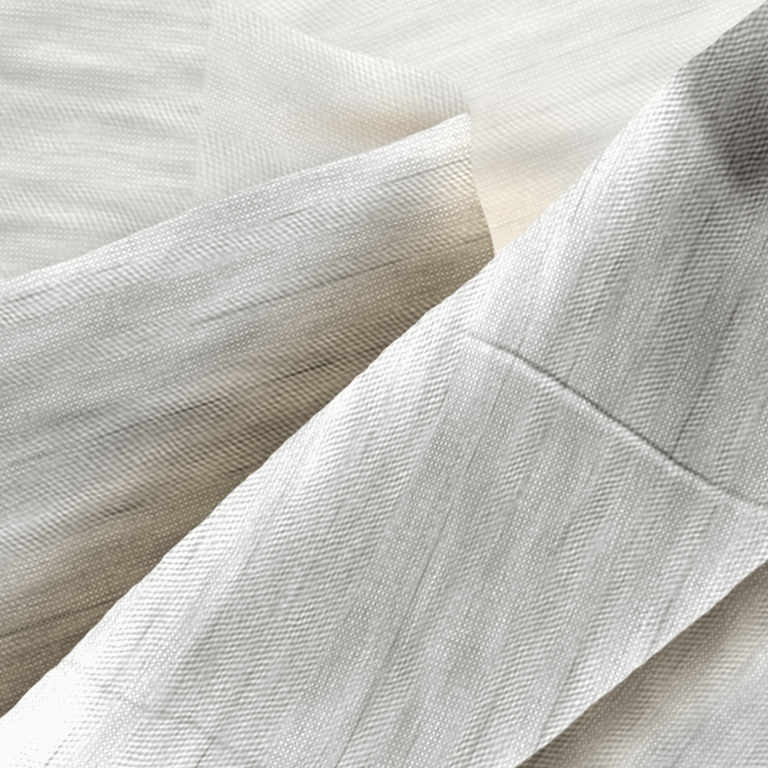
Reproduce this texture procedurally as a WebGL 2 fragment shader.

```glsl
#version 300 es
precision highp float;
// Folded cotton gauze: back cloth, a left fold with an inner flap, a broad front fold.
// Each layer is bounded by an edge line, shaded by distance to that edge, then
// given woven bands, seams and noise wrinkles.
uniform vec2 u_resolution;
out vec4 fragColor;

const vec3 NEUTRAL = vec3(0.995, 1.0, 1.0);
const vec3 WARM = vec3(1.08, 0.99, 0.84);

float corner(vec2 cell, vec2 offset) {
  vec2 h = vec2(dot(cell, vec2(127.1, 311.7)), dot(cell, vec2(269.5, 183.3)));
  return dot(2.0 * fract(sin(h) * 43758.5) - 1.0, offset);
}

// Gradient noise
float noise(vec2 p) {
  vec2 i = floor(p), f = fract(p), e = vec2(0, 1);
  vec2 u = f * f * f * (f * (f * 6.0 - 15.0) + 10.0);
  float low = mix(corner(i, f), corner(i + e.yx, f - e.yx), u.x);
  float high = mix(corner(i + e, f - e), corner(i + 1.0, f - 1.0), u.x);
  return mix(low, high, u.y);
}

float wrinkles(vec2 p) {
  float sum = 0.0, amp = 0.6;
  for (int i = 0; i < 4; i++) {
    sum += amp * noise(p);
    p = 2.0 * p + 3.7;
    amp *= 0.55;
  }
  return sum;
}

float ridge(float d, float width) { return exp(-d * d / (width * width)); }

float glow(vec2 p, float x, float y, float w, float h) {
  return ridge(p.x - x, w) * ridge(p.y - y, h);
}

float cover(float d, float soft) { return smoothstep(-soft, soft, d); }

float smoothMin(float a, float b, float radius) {
  float h = max(radius - abs(a - b), 0.0) / radius;
  return min(a, b) - h * h * radius * 0.25;
}

// Coordinates along (x) and across (y) a thread direction
vec2 threadSpace(vec2 p, float angle) {
  float c = cos(angle), s = sin(angle);
  return vec2(c * p.x + s * p.y, c * p.y - s * p.x);
}

// Uneven bands of plain weave and slanted twill, with loose threads
float weave(vec2 q) {
  q += 0.007 * vec2(noise(q * 12.0), noise(q * 11.0 + 8.0));
  q += 0.0022 * vec2(noise(q * 55.0), noise(q * 60.0 + 5.0));
  vec2 t = q * 905.0;
  float plain = 0.6 * sin(t.x) * sin(t.y) + 0.4 * sin(t.y) + 0.25 * sin(t.x);
  float twill = 0.8 * sin(t.x * 0.75 + t.y * 0.5) + 0.4 * sin(t.y);
  float band = smoothstep(-0.15, 0.2, noise(q * vec2(1.2, 17)));
  float uneven = 0.85 + 0.9 * noise(q * vec2(18, 45));
  return mix(plain, twill, band) * uneven + 0.9 * noise(q * vec2(110, 190));
}

// Thin broken stitch lines along the threads
float seams(vec2 q, float spacing) {
  float y = q.y + 0.01 * noise(q * vec2(3, 9));
  float d = (fract(y / spacing) - 0.5) * spacing;
  return ridge(d, 0.0022) * smoothstep(-0.25, 0.35, noise(q * vec2(16, 9)));
}

// Shadows drift towards beige, highlights stay neutral
vec3 tint(float light, float warmth) {
  float w = warmth + 0.7 * max(0.78 - light, 0.0);
  return clamp(light, 0.2, 0.98) * mix(NEUTRAL, WARM, clamp(w, 0.0, 1.0));
}

vec3 backLeft(vec2 p) {
  vec2 q = threadSpace(p, -0.1);
  float light = 0.85 + 0.27 * wrinkles(q * vec2(4, 22)) + 0.05 * weave(q);
  return tint(light - 0.1 * glow(p, 0.1, 0.89, 0.2, 0.02), 0.12);
}

vec3 backRight(vec2 p) {
  vec2 q = threadSpace(p, 0.34);
  float light = 0.91 + 0.11 * wrinkles(q * vec2(5, 24)) + 0.035 * weave(q);
  light -= 0.1 * glow(p, 0.71, 0.79, 0.11, 0.035) + 0.05 * seams(q, 0.06);
  return tint(light, 0.12 + 0.35 * glow(p, 0.66, 0.72, 0.1, 0.1));
}

vec3 flapCloth(vec2 p, float lip) {
  vec2 q = threadSpace(p, -0.45);
  float hollow = glow(p, 0.52, 0.835, 0.1, 0.025);
  float light = 0.86 - 0.1 * hollow + 0.1 * wrinkles(q * vec2(7, 12));
  return tint(light + 0.06 * exp(-lip * 30.0) + 0.055 * weave(q), 0.12 + 0.5 * hollow);
}

vec3 leftCloth(vec2 p, float top, float gap) {
  vec2 q = threadSpace(p, 0.36 - 0.08 * p.y);
  float light = mix(0.5, 0.71, smoothstep(0.0, 0.26, gap)) + 0.2 * exp(-top * 15.0);
  light += 0.2 * glow(p, 0.61, 0.75, 0.06, 0.09) - 0.09 * glow(p, 0.12, 0.46, 0.2, 0.04);
  light += 0.22 * wrinkles(q * vec2(5, 22)) + 0.11 * weave(q) - 0.14 * seams(q, 0.105);
  return tint(light, 0.8 - 0.75 * smoothstep(0.02, 0.24, gap));
}

vec3 frontCloth(vec2 p, float top, float low) {
  vec2 q = threadSpace(p, 0.9 + 0.24 * smoothstep(0.0, 0.8, p.x));
  float light = mix(0.95, 0.71, smoothstep(0.0, 0.22, top)) + 0.18 * exp(-max(low, 0.0) * 13.0);
  // Dark facet at the upper right, grey flank beneath
  float facet = cover(p.x - 0.89 - 0.55 * max(0.88 - p.y, 0.0), 0.02) * smoothstep(0.68, 0.8, p.y);
  light -= 0.2 * facet + 0.16 * glow(p, 0.97, 0.84, 0.09, 0.13);
  light += 0.17 * glow(p, 0.1, 0.0, 0.3, 0.14) - 0.12 * glow(p, 0.9, 0.58, 0.09, 0.2);
  light += 0.2 * wrinkles(q * vec2(6, 25)) + 0.13 * weave(q) - 0.14 * seams(q, 0.083);
  // Cross crease: thin groove with a lit lip
  float c = p.x - 0.8;
  float crease = p.y - 0.455 + 0.7 * c - 3.3 * c * c * c + 0.006 * noise(p * 22.0);
  float reach = smoothstep(0.55, 0.7, p.x) * (1.0 - 0.5 * smoothstep(0.88, 0.95, p.x));
  light += reach * (0.13 * ridge(crease + 0.011, 0.01) - 0.24 * ridge(crease, 0.004));
  float faint = p.y - 0.18 + 0.52 * p.x + 0.02 * noise(p * 14.0);
  light -= 0.07 * ridge(faint, 0.006) * (1.0 - smoothstep(0.3, 0.42, p.x));
  return tint(light, 0.04);
}

vec3 lowerCloth(vec2 p, float depth) {
  vec2 q = threadSpace(p, 0.95);
  float light = mix(0.45, 0.77, smoothstep(0.0, 0.12, depth)) + 0.18 * wrinkles(q * vec2(8, 18));
  return tint(light + 0.09 * weave(q) - 0.08 * seams(q, 0.075), 0.6 - 4.0 * depth);
}

void main() {
  vec2 p = gl_FragCoord.xy / u_resolution;
  float soft = max(0.002, 1.0 / u_resolution.y);
  float fray = 0.003 * noise(p * 60.0) + 0.006 * noise(p * 17.0);

  // Signed heights to the fold edges
  float frontTop = 0.065 + 0.935 * p.x + 0.014 * sin(p.x * 6.2) * sin(p.x * 4.0) - p.y + fray;
  frontTop += 0.014 * ridge(p.x - 0.87, 0.07) + 0.01 * ridge(p.x - 0.53, 0.1);
  float frontLow = p.y - 0.82 * (p.x - 0.67) + fray;
  float leftTop = 0.635 + 0.36 * p.x - 0.005 * sin(p.x * 16.0) - p.y + 0.5 * fray;
  float side = 0.644 - 0.03 * smoothstep(0.66, 0.79, p.y) - p.x;
  float lip = 1.093 - 0.34 * p.x + 0.005 * sin(p.x * 25.0) - p.y;
  float flapLeft = cover(p.x - 0.18 - 0.1 * p.y, 0.008);

  // Layers from back to front
  vec3 color = mix(backLeft(p), backRight(p), flapLeft);
  color = mix(color, flapCloth(p, max(lip, 0.0)), flapLeft * cover(smoothMin(lip, side, 0.05), soft));
  color *= 1.0 - 0.08 * exp(-abs(leftTop) * 50.0) * cover(side, 0.01);
  vec3 left = leftCloth(p, max(leftTop, 0.0), -frontTop);
  color = mix(color, left, cover(smoothMin(leftTop, side, 0.02), soft));
  color *= 1.0 - 0.14 * exp(-abs(frontTop) * 45.0) * (1.0 - smoothstep(0.5, 0.68, p.x));
  color = mix(color, lowerCloth(p, -frontLow), cover(-frontLow, soft));
  vec3 front = frontCloth(p, max(frontTop, 0.0), frontLow);
  color = mix(color, front, cover(frontTop, soft) * cover(frontLow, soft * 2.5));
  fragColor = vec4(color, 1.0);
}
```
